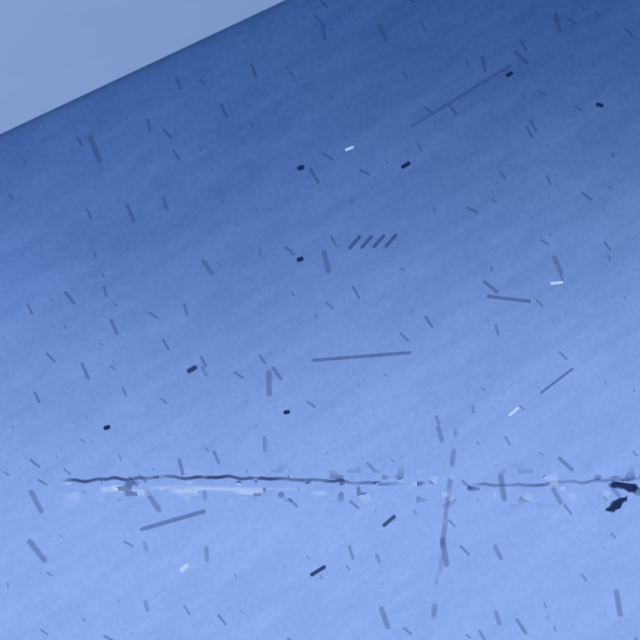
A three.js fragment shader for this texture:

```glsl
// Scuffed blue floor fading into shade, with a pale wall corner and a long crack.
#define DEEP vec3(0.205, 0.34, 0.57)
#define PALE vec3(0.54, 0.67, 0.93)
#define WALL vec3(0.50, 0.61, 0.81)
#define INK vec3(0.07, 0.12, 0.28)
#define CHALK vec3(0.76, 0.85, 0.98)
#define WALL_START 0.789
#define WALL_SLOPE 0.470
#define GRAIN 0.045
#define SCUFFS 0.26

varying vec2 vUv;

float hash(vec2 p) {
  vec3 q = fract(vec3(p.xyx) * 0.1031);
  q += dot(q, q.yzx + 33.33);
  return fract((q.x + q.y) * q.z);
}

float noise(vec2 p) {
  vec2 i = floor(p), f = fract(p);
  f = f * f * (3.0 - 2.0 * f);
  return mix(mix(hash(i), hash(i + vec2(1, 0)), f.x),
             mix(hash(i + vec2(0, 1)), hash(i + vec2(1, 1)), f.x), f.y);
}

float fbm(vec2 p) {
  float sum = 0.0, amp = 0.5;
  for (int i = 0; i < 4; i++) {
    sum += amp * noise(p);
    p = p * 2.03 + 17.1;
    amp *= 0.5;
  }
  return sum;
}

vec2 rotate(vec2 p, float a) {
  return vec2(cos(a) * p.x + sin(a) * p.y, cos(a) * p.y - sin(a) * p.x);
}

// Soft capsule: half length, angle and radius
float stroke(vec2 p, vec2 center, float len, float angle, float radius) {
  vec2 q = rotate(p - center, angle);
  q.x -= clamp(q.x, -len, len);
  return 1.0 - smoothstep(radius * 0.3, radius, length(q));
}

// One random scuff in some cells of a grid
float scuffs(vec2 p, float scale, float seed) {
  vec2 cell = floor(p * scale), q = fract(p * scale);
  float r = hash(cell + seed), s = hash(cell + seed + 41.0);
  vec2 center = 0.35 + 0.3 * vec2(s, hash(cell + seed + 73.0));
  float mark = stroke(q, center, 0.22 * s * s, 0.1 + r * 2.2, 0.025 + 0.05 * s);
  return mark * step(0.66, r) * (0.3 + 0.7 * s);
}

// Ragged crack line, strongest on the left
float crack(vec2 p) {
  float y = 0.248 + 0.006 * sin((p.x - 0.1) * 7.5) + 0.005 * (noise(p.xx * 45.0) - 0.5);
  float left = smoothstep(0.09, 0.12, p.x) * (1.0 - smoothstep(0.50, 0.68, p.x));
  float right = 0.55 * smoothstep(0.73, 0.76, p.x);
  float broken = 0.35 + 0.65 * noise(vec2(p.x * 38.0, 3.0));
  return (1.0 - smoothstep(0.0006, 0.0042, abs(p.y - y))) * max(left, right) * broken;
}

void main() {
  vec2 p = vUv;
  vec2 along = rotate(p, 0.55);

  // Shade and brushed grain
  float cloud = fbm(along * vec2(4.0, 9.0)) - 0.47;
  float streak = fbm(along * vec2(14.0, 70.0)) - 0.47;
  vec2 dusk = (p - vec2(0.28, 0.59)) / vec2(0.24, 0.12);
  float h = p.y - 0.12 * (p.x - 0.45) * (1.0 - smoothstep(0.7, 1.0, p.y));
  h += 0.045 * exp(-dot(dusk, dusk)) + 0.09 * cloud;
  vec3 color = mix(DEEP, PALE, smoothstep(1.08, 0.12, h));
  color += GRAIN * (streak + 0.5 * (noise(p * 190.0) - 0.5));
  color.b += 0.025 * (1.0 - p.x) * smoothstep(0.3, 0.6, p.y);

  // Scattered scuffs
  float worn = 0.0;
  for (int i = 0; i < 3; i++) {
    float k = float(i);
    worn = max(worn, scuffs(rotate(p, 0.2 * k), 11.0 + 6.0 * k, 19.0 * k));
  }
  color = mix(color, INK, SCUFFS * worn);

  // Long faint scratches and a hatched patch
  float faint = stroke(p, vec2(0.565, 0.443), 0.075, 0.08, 0.004);
  faint = max(faint, stroke(p, vec2(0.795, 0.533), 0.032, -0.12, 0.004));
  faint = max(faint, 0.6 * stroke(p, vec2(0.72, 0.85), 0.09, 0.55, 0.004));
  faint = max(faint, stroke(p, vec2(0.27, 0.187), 0.05, 0.28, 0.005));
  faint = max(faint, stroke(p, vec2(0.87, 0.405), 0.03, 0.65, 0.003));
  for (int i = 0; i < 4; i++) {
    float k = float(i);
    faint = max(faint, 1.3 * stroke(p, vec2(0.554 + 0.019 * k, 0.621 + 0.001 * k), 0.011, 0.85, 0.004));
  }
  color = mix(color, INK, 0.32 * faint);

  // Crack with chipped pale rim, and a faint crossing seam
  float rim = stroke(p, vec2(0.35, 0.233), 0.17, -0.03, 0.009);
  rim *= smoothstep(0.42, 0.75, noise(p * vec2(28.0, 130.0)));
  color = mix(color, CHALK, 0.55 * rim);
  color = mix(color, INK, 0.72 * crack(p));
  float seam = stroke(p, vec2(0.695, 0.18), 0.16, 1.45, 0.006);
  color = mix(color, INK, 0.22 * seam * smoothstep(0.4, 0.8, noise(p * 65.0)));
  float chips = smoothstep(0.68, 0.85, noise(p * vec2(75.0, 110.0)));
  chips *= exp(-pow((p.y - 0.24) / 0.022, 2.0)) * smoothstep(0.08, 0.12, p.x);
  color = mix(color, mix(INK, CHALK, step(0.5, noise(p * 30.0))), 0.4 * chips);

  // Dark specks and the blot at the right
  float ink = stroke(p, vec2(0.470, 0.738), 0.002, 0.3, 0.0055);
  ink = max(ink, stroke(p, vec2(0.634, 0.742), 0.005, 0.55, 0.0045));
  ink = max(ink, stroke(p, vec2(0.796, 0.884), 0.003, 0.5, 0.0045));
  ink = max(ink, stroke(p, vec2(0.937, 0.836), 0.003, -0.2, 0.0045));
  ink = max(ink, stroke(p, vec2(0.469, 0.595), 0.002, 0.3, 0.0050));
  ink = max(ink, 0.8 * stroke(p, vec2(0.300, 0.423), 0.005, 0.5, 0.0055));
  ink = max(ink, stroke(p, vec2(0.167, 0.332), 0.002, 0.3, 0.0050));
  ink = max(ink, stroke(p, vec2(0.448, 0.356), 0.002, 0.2, 0.0045));
  ink = max(ink, 0.8 * stroke(p, vec2(0.497, 0.108), 0.011, 0.55, 0.0045));
  ink = max(ink, 0.7 * stroke(p, vec2(0.608, 0.186), 0.010, 0.7, 0.0045));
  vec2 rough = p + 0.008 * (vec2(noise(p * 120.0), noise(p * 120.0 + 50.0)) - 0.5);
  ink = max(ink, stroke(rough, vec2(0.976, 0.240), 0.015, -0.3, 0.009));
  ink = max(ink, stroke(rough, vec2(0.965, 0.212), 0.013, 0.65, 0.008));
  color = mix(color, INK, 0.88 * ink);

  // Pale flecks
  float fleck = stroke(p, vec2(0.546, 0.768), 0.005, 0.4, 0.0035);
  fleck = max(fleck, stroke(p, vec2(0.870, 0.558), 0.008, 0.1, 0.0035));
  fleck = max(fleck, stroke(p, vec2(0.803, 0.357), 0.008, 0.7, 0.0035));
  fleck = max(fleck, stroke(p, vec2(0.288, 0.113), 0.005, 0.7, 0.0050));
  color = mix(color, CHALK, 0.8 * fleck);

  // Wall and its contact shadow
  float edge = (p.y - WALL_START - WALL_SLOPE * p.x) / length(vec2(1.0, WALL_SLOPE));
  color = mix(color, DEEP * 0.72, 0.55 * exp(-abs(edge) * 190.0));
  vec3 wall = WALL + 0.05 * (p.y - 0.9) - 0.09 * (p.x - 0.1) + 0.025 * cloud;
  color = mix(color, wall, smoothstep(-0.001, 0.003, edge));

  gl_FragColor = vec4(color, 1.0);
}
```
